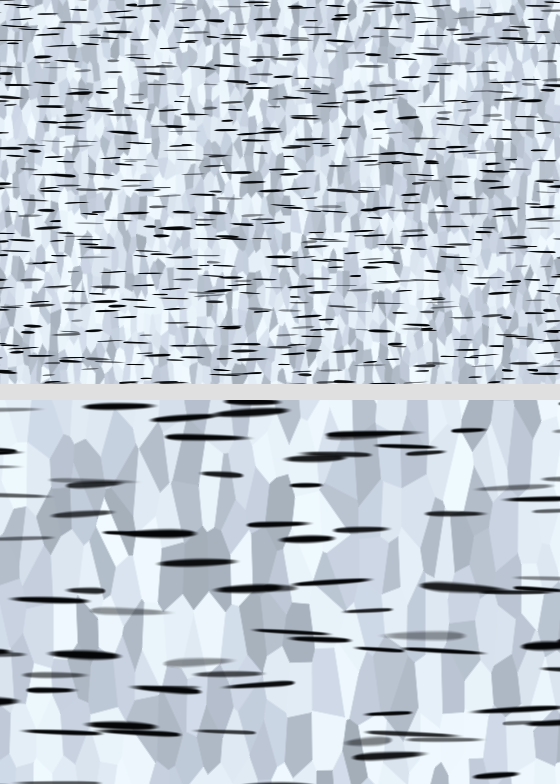
Top, the full canvas; bottom, a detail of the centre.
Reproduce this texture procedurally as a Shadertoy shader.

```glsl
// Birch-like texture: upright, pale blue-grey shards under short dark dashes.
// The shards are a vertically stretched Voronoi pattern with one tone per cell;
// the dashes are tapered, nearly level spindles scattered on jittered grids.

const vec3 PALE  = vec3(0.94, 0.98, 1.00);
const vec3 MIST  = vec3(0.80, 0.84, 0.90);
const vec3 SLATE = vec3(0.64, 0.68, 0.725);
const vec3 INK   = vec3(0.02, 0.025, 0.03);

float hash(vec2 p, float seed) {
    return fract(sin(dot(p, vec2(127.1, 311.7)) + seed * 74.7) * 43758.5453);
}

vec2 hash2(vec2 p, float seed) {
    return vec2(hash(p, seed), hash(p, seed + 1.0));
}

// Tone ramp from pale through mist to slate
vec3 shardColor(vec2 cell) {
    float tone = hash(cell, 5.0);
    float split = 0.58;
    vec3 light = mix(PALE, MIST, pow(min(tone / split, 1.0), 1.5));
    return mix(light, SLATE, max(tone - split, 0.0) / (1.0 - split));
}

// Stretched Voronoi cells, blended across one pixel at the shared edge
vec3 shards(vec2 uv, vec2 size, float pixel) {
    vec2 p = uv / size;
    vec2 base = floor(p);
    vec2 nearCell = base, nextCell = base;
    vec2 nearOffset = vec2(0.0), nextOffset = vec2(0.0);
    float nearDist = 1e3, nextDist = 1e3;
    for (int y = -1; y <= 1; y++) {
        for (int x = -1; x <= 1; x++) {
            vec2 cell = base + vec2(x, y);
            vec2 offset = cell + 0.05 + 0.9 * hash2(cell, 1.0) - p;
            float dist = dot(offset, offset);
            if (dist < nearDist) {
                nextDist = nearDist; nextCell = nearCell; nextOffset = nearOffset;
                nearDist = dist; nearCell = cell; nearOffset = offset;
            } else if (dist < nextDist) {
                nextDist = dist; nextCell = cell; nextOffset = offset;
            }
        }
    }
    float edge = (nextDist - nearDist) / (2.0 * length((nextOffset - nearOffset) / size));
    float blend = 0.5 - 0.5 * smoothstep(0.0, pixel, edge);
    return mix(shardColor(nearCell), shardColor(nextCell), blend);
}

// Soft spindle, widest at the skewed position along its length
float dash(vec2 p, float halfLength, float halfWidth, float skew, float soft) {
    float along = p.x / halfLength - skew;
    along /= 1.0 - skew * sign(along);
    float taper = max(1.0 - along * along, 0.0);
    float width = halfWidth * taper;
    float body = 1.0 - smoothstep(0.4 * width, width + soft, abs(p.y));
    return body * smoothstep(0.0, 0.6, taper);
}

// One scattered layer of dashes, returned as ink coverage
float dashLayer(vec2 uv, vec2 size, float seed, float pixel) {
    vec2 base = floor(uv / size);
    float clear = 1.0;
    float soft = max(0.0016, 0.6 * pixel);
    for (int y = -1; y <= 1; y++) {
        for (int x = -1; x <= 1; x++) {
            vec2 cell = base + vec2(x, y);
            vec2 p = uv - (cell + hash2(cell, seed)) * size;
            vec2 shape = hash2(cell, seed + 2.0);
            vec2 pose = hash2(cell, seed + 4.0) - 0.5;
            p.y -= 0.14 * pose.x * p.x;
            float halfLength = mix(0.016, 0.046, shape.x);
            float halfWidth = mix(0.0012, 0.0046, shape.y * shape.y);
            float strength = mix(0.4, 1.0, smoothstep(0.0, 0.55, hash(cell, seed + 6.0)));
            clear *= 1.0 - strength * dash(p, halfLength, halfWidth, 1.2 * pose.y, soft);
        }
    }
    return 1.0 - clear;
}

void mainImage(out vec4 fragColor, in vec2 fragCoord) {
    vec2 uv = fragCoord / iResolution.y;
    float pixel = 1.0 / iResolution.y;

    vec3 color = shards(uv, vec2(0.019, 0.049), pixel);

    // Two offset layers break up the regularity of a single grid
    vec2 spacing = vec2(0.085, 0.054);
    float first = dashLayer(uv, spacing, 11.0, pixel);
    float second = dashLayer(uv + 0.37 * spacing, spacing, 23.0, pixel);
    color = mix(color, INK, 1.0 - (1.0 - first) * (1.0 - second));

    fragColor = vec4(color, 1.0);
}
```
